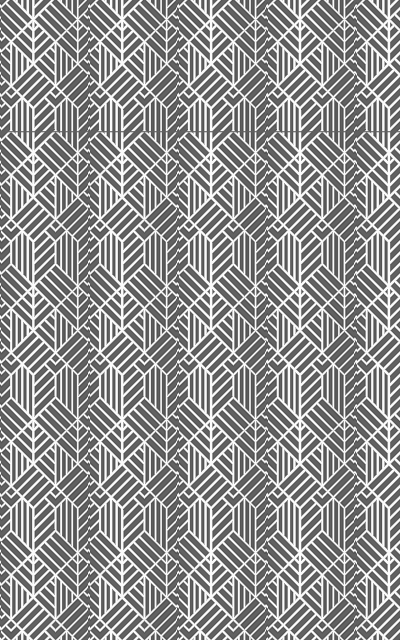
Write a Shadertoy shader that draws this pattern.

```glsl
// Woven geometric lattice: diamonds hatched with white diagonal and upright lines on grey.
#define UNITS_ACROSS 18.0              // half-diamonds across the canvas
#define ORIGIN vec2(1.5, 4.875)        // first lattice node from the top left
#define LINE_HALF 0.047
#define LINE_VARIATION 0.010           // alternate columns are bolder or finer
#define HATCH 0.5                      // diagonal spacing along an axis
#define UPRIGHT 0.25                   // spacing of upright lines
#define TILE_WIDTH 4.0
#define SEAM_Y 5.925
#define GREY vec3(0.38)
#define GREY_HALO vec3(0.325)
#define WHITE vec3(0.985)

const float DIAGONAL = 0.70710678;

// Distance to the nearest of evenly spaced lines
float stripes(float t, float spacing) {
    return abs(fract(t / spacing + 0.5) - 0.5) * spacing;
}

// Distance to the nearest line of the lattice, y pointing down
float latticeDistance(vec2 p) {
    float a = floor((p.x + p.y) * 0.5);
    float b = floor((p.x - p.y) * 0.5);
    vec2 q = p - vec2(a + b + 1.0, a - b);
    int row = int(mod(a - b + 0.5, 6.0));

    // Hatching families
    float rising = stripes(p.x + p.y, HATCH) * DIAGONAL;
    float falling = stripes(p.x - p.y, HATCH) * DIAGONAL;
    float upright = stripes(p.x, UPRIGHT);
    float v = q.y + abs(q.x);
    float chevrons = stripes(v, HATCH) * DIAGONAL;
    float spine = abs(q.x);
    bool left = q.x < 0.0;

    // Diamond outline, open where two neighbours merge
    float upper = (1.0 - abs(q.x) + q.y) * DIAGONAL;
    float lower = (1.0 - abs(q.x) - q.y) * DIAGONAL;
    float outline = row == 0 ? upper : row == 1 ? lower : min(upper, lower);

    float fill;
    if (row == 0) {
        float below = min(spine, left ? rising : upright);
        fill = v < 0.0 ? chevrons : min(below, v * DIAGONAL);
    } else if (row == 1) {
        fill = min(spine, left ? upright : rising);
    } else if (row == 2) {
        fill = falling;
    } else if (row == 3) {
        fill = min(spine, chevrons);
    } else if (row == 4) {
        fill = min(spine, left ? falling : upright);
    } else {
        fill = rising;
    }
    return min(outline, fill);
}

void mainImage(out vec4 fragColor, in vec2 fragCoord) {
    float pixel = UNITS_ACROSS / iResolution.x;
    vec2 canvas = vec2(fragCoord.x, iResolution.y - fragCoord.y) * pixel;
    vec2 p = canvas - ORIGIN;

    // Small slip in the lines at each tile edge
    float edge = stripes(canvas.x, TILE_WIDTH);
    p.y += 0.10 * (1.0 - smoothstep(0.03, 0.03 + pixel, edge));

    float d = latticeDistance(p);
    float halfWidth = LINE_HALF + LINE_VARIATION * cos(1.5707963 * p.x);
    float line = clamp((halfWidth - d) / (pixel * 1.15) + 0.5, 0.0, 1.0);

    // Grey bands darken slightly beside the lines
    vec3 ground = mix(GREY_HALO, GREY, smoothstep(0.09, 0.125, d));
    vec3 color = mix(ground, WHITE, line);

    // Fine dark seam across the sheet
    float seam = clamp((0.03 - abs(canvas.y - SEAM_Y)) / pixel + 0.5, 0.0, 1.0);
    color = mix(color, GREY, seam * 0.85);

    fragColor = vec4(color, 1.0);
}
```
